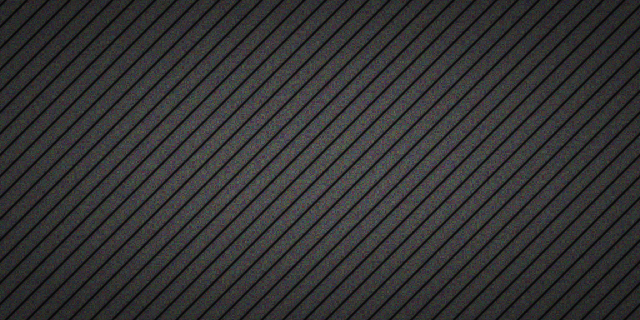
Write a WebGL 1 fragment shader that draws this pattern.

```glsl
precision highp float;

uniform vec2 u_resolution;

#define STRIPES_DOWN 15.0
#define STRIPE_PHASE 0.27
#define GROOVE_HALF_WIDTH 0.0030
#define SHADOW_WIDTH 0.004
#define SHADOW_DEPTH 0.22
#define GRAIN_ROWS 256.0
#define GRAIN_AMOUNT 0.41
#define VIGNETTE_DEPTH 0.49
#define PANEL_COLOR vec3(0.312, 0.310, 0.310)
#define GROOVE_COLOR vec3(0.060, 0.058, 0.065)

// Three independent values in 0..1 for each grain cell
vec3 hash3(vec2 cell) {
  vec3 p = fract(cell.xyx * vec3(0.1031, 0.1030, 0.0973));
  p += dot(p, p.yxz + 33.33);
  return fract((p.xxy + p.yzz) * p.zyx);
}

// Signed distance to the nearest diagonal groove, in canvas heights
float grooveDistance(vec2 p) {
  float stripe = (p.x + 1.0 - p.y) * STRIPES_DOWN - STRIPE_PHASE;
  return (fract(stripe + 0.5) - 0.5) / STRIPES_DOWN * 0.70711;
}

// Bright centre falling off towards the edges and corners
float vignette(vec2 uv) {
  vec2 offset = (uv - 0.5) * 2.0;
  float falloff = smoothstep(0.1, 1.45, length(offset));
  return 1.0 - VIGNETTE_DEPTH * falloff;
}

void main() {
  vec2 uv = gl_FragCoord.xy / u_resolution;
  vec2 p = gl_FragCoord.xy / u_resolution.y;
  float pixel = 1.0 / u_resolution.y;

  // Panels with a soft shadow beside each groove
  float d = grooveDistance(p);
  float edge = abs(d) - GROOVE_HALF_WIDTH;
  float shadow = SHADOW_DEPTH * exp(-max(edge, 0.0) / SHADOW_WIDTH);
  vec3 color = PANEL_COLOR * (1.0 - shadow);

  // Dark groove with smoothed edges
  float groove = 1.0 - smoothstep(-0.8 * pixel, 0.8 * pixel, edge);
  color = mix(color, GROOVE_COLOR, groove);

  // Coloured grain, drawn per channel
  vec2 cell = floor(p * GRAIN_ROWS);
  vec3 grain = hash3(cell) + hash3(cell + 571.0) - 1.0;
  color *= 1.0 + GRAIN_AMOUNT * grain;

  color *= vignette(uv);
  gl_FragColor = vec4(clamp(color, 0.0, 1.0), 1.0);
}
```
